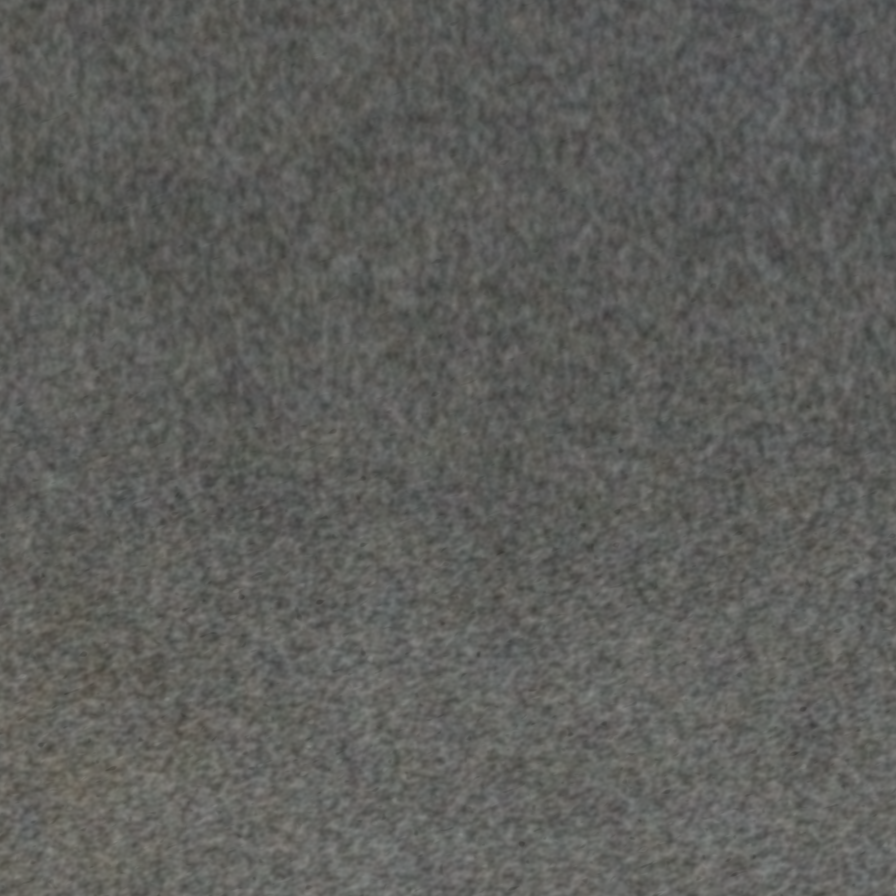
Write a WebGL 2 fragment shader that draws this texture.

```glsl
#version 300 es
precision highp float;
// Worn grey stone with fine mottled grain, faint stains and soft lighting from below.

uniform vec2 u_resolution;
out vec4 fragColor;

// Random unit gradient for a lattice cell.
vec2 cellGradient(ivec2 cell, uint seed) {
    uvec2 q = uvec2(cell + 4096);
    uint h = q.x * 73856093u ^ q.y * 19349663u ^ seed * 83492791u;
    h = (h ^ (h >> 16)) * 73244475u;
    h = (h ^ (h >> 15)) * 73244475u;
    h ^= h >> 16;
    float angle = float(h & 65535u) / 65536.0 * 6.28318;
    return vec2(cos(angle), sin(angle));
}

// Gradient noise, roughly -0.7 to 0.7.
float gradientNoise(vec2 p, uint seed) {
    ivec2 cell = ivec2(floor(p));
    vec2 f = fract(p);
    vec2 w = f * f * f * (f * (f * 6.0 - 15.0) + 10.0);
    float a = dot(cellGradient(cell, seed), f);
    float b = dot(cellGradient(cell + ivec2(1, 0), seed), f - vec2(1, 0));
    float c = dot(cellGradient(cell + ivec2(0, 1), seed), f - vec2(0, 1));
    float d = dot(cellGradient(cell + ivec2(1, 1), seed), f - vec2(1, 1));
    return mix(mix(a, b, w.x), mix(c, d, w.x), w.y);
}

// Three octaves of noise, each weaker than the last.
float fractalNoise(vec2 p, uint seed) {
    float sum = 0.0, amplitude = 1.0;
    for (uint i = 0u; i < 3u; i++) {
        sum += amplitude * gradientNoise(p, seed + i);
        p = mat2(1.6, 1.2, -1.2, 1.6) * p + 7.3;
        amplitude *= 0.6;
    }
    return sum;
}

// Grain stretched by the given scale, in three turned layers.
float grain(vec2 p, vec2 scale, uint seed) {
    vec2 q = p * scale;
    vec2 turned = mat2(0.8, 0.6, -0.6, 0.8) * q;
    return gradientNoise(q, seed) + 0.7 * gradientNoise(turned * 1.6 + 5.7, seed + 1u)
         + 0.6 * gradientNoise(turned * 0.55 + 2.1, seed + 2u);
}

void main() {
    vec2 uv = gl_FragCoord.xy / u_resolution;
    vec2 p = gl_FragCoord.xy / u_resolution.y;

    // Upright soft grain above, flatter and crisper slanted grain below.
    float lower = 1.0 - smoothstep(0.1, 0.85, uv.y + 0.2 * gradientNoise(p * 4.0, 11u));
    vec2 slanted = mat2(0.94, -0.34, 0.34, 0.94) * p;
    float uprightGrain = grain(p, vec2(84.0, 64.0), 21u);
    float slantedGrain = grain(slanted, vec2(78.0, 108.0), 31u);
    float mottle = (uprightGrain * (1.0 - lower) + slantedGrain * lower)
                 / length(vec2(lower, 1.0 - lower));

    // Brightness: gentle slope, broad clouds, grain and fine dust.
    float value = mix(0.398, 0.345, smoothstep(0.0, 0.75, uv.y));
    value += 0.032 * fractalNoise(p * 6.0, 41u);
    value += 0.034 * gradientNoise(p * 26.0, 45u);
    value += mottle * mix(0.086, 0.108, lower);
    value += 0.024 * gradientNoise(p * 200.0, 47u);

    // Sparse dark pits and pale chips.
    float pits = gradientNoise(slanted * vec2(75.0, 115.0), 51u);
    float chips = gradientNoise(slanted * vec2(70.0, 115.0), 53u);
    value -= 0.075 * smoothstep(0.36, 0.62, pits) * mix(0.5, 1.0, lower);
    value += 0.060 * smoothstep(0.38, 0.64, chips) * mix(0.4, 1.0, lower);

    // Faint red, green and blue stains.
    vec3 color = value + vec3(0.001, 0.003, -0.010);
    color += vec3(0.015, -0.006, -0.003) * fractalNoise(p * 24.0, 61u);
    color += vec3(-0.004, -0.002, 0.016) * fractalNoise(p * 17.0, 71u);

    // Cool upper right corner and rusty lower left corner.
    float cool = smoothstep(0.6, 0.0, distance(uv, vec2(0.9, 1.0)));
    float rust = smoothstep(0.32, 0.0, distance(uv, vec2(0.07, 0.16)));
    color += vec3(-0.003, -0.001, 0.012) * cool;
    color += vec3(0.014, 0.002, -0.018) * rust * (0.7 + fractalNoise(p * 14.0, 81u));

    fragColor = vec4(clamp(color, 0.0, 1.0), 1.0);
}
```
